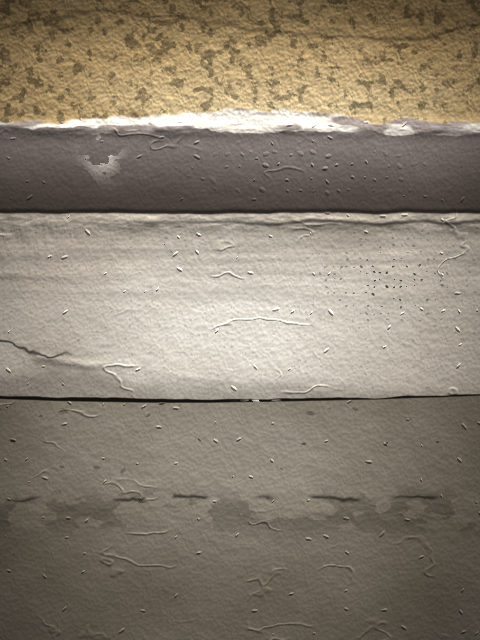
Reproduce this texture procedurally as a WebGL 2 fragment shader.

```glsl
#version 300 es
precision highp float;
// Thickly painted wall: ochre plaster above three worn, glossy bands.
uniform vec2 u_resolution;
out vec4 outColor;

const vec3 OCHRE = vec3(0.63, 0.52, 0.35), CREAM = vec3(0.82, 0.73, 0.56);
const vec3 MAUVE = vec3(0.50, 0.46, 0.44), SHADOW = vec3(0.25, 0.22, 0.20);
const vec3 STONE = vec3(0.60, 0.56, 0.51), PEARL = vec3(0.85, 0.83, 0.78);
const vec3 TAUPE = vec3(0.38, 0.35, 0.30), SHEEN = vec3(0.54, 0.51, 0.46);
const vec3 WHITE = vec3(0.91, 0.88, 0.83), INK = vec3(0.07, 0.06, 0.05);
const float CREST = 0.796, LIP = 0.667, CRACK = 0.374, SEAM = 0.221;
const float GRAIN = 150.0, LIGHT_REACH = 0.0014, VIGNETTE = 0.36;

float hash(vec2 p) {
  p = fract(p * vec2(0.1031, 0.1130));
  p += dot(p, p.yx + 33.33);
  return fract((p.x + p.y) * p.x * 17.0);
}
float noise(vec2 p) {
  vec2 i = floor(p), f = fract(p);
  f = f * f * (3.0 - 2.0 * f);
  return mix(mix(hash(i), hash(i + vec2(1, 0)), f.x),
             mix(hash(i + vec2(0, 1)), hash(i + vec2(1, 1)), f.x), f.y);
}
// Layered noise, centred on zero
float layered(vec2 p) {
  float sum = -0.47, amp = 0.5;
  for (int i = 0; i < 4; i++, amp *= 0.5) {
    sum += amp * noise(p);
    p = mat2(1.6, 1.2, -1.2, 1.6) * p + 7.3;
  }
  return sum;
}
// Distance to the nearest jittered cell centre
float cellular(vec2 p) {
  float best = 2.0;
  for (int k = 0; k < 9; k++) {
    vec2 c = floor(p) + vec2(k % 3 - 1, k / 3 - 1);
    best = min(best, length(c + vec2(hash(c), hash(c + 57.0)) - p));
  }
  return best;
}
// One turned ellipse in some of the cells
float scatter(vec2 p, vec2 size, float chance) {
  vec2 c = floor(p);
  vec2 q = fract(p) - 0.3 - 0.4 * vec2(hash(c + 3.0), hash(c + 19.0));
  float a = 2.0 * hash(c + 41.0) - 1.0;
  q = mat2(cos(a), -sin(a), sin(a), cos(a)) * q / (size * (0.3 + 0.7 * hash(c + 5.0)));
  return step(hash(c + 71.0), chance) * (1.0 - smoothstep(0.6, 1.2, length(q)));
}
float bell(float x, float centre, float width) {
  float t = (x - centre) / width;
  return exp(-t * t);
}
// Height of the paint film
float relief(vec2 p) {
  float ochre = smoothstep(0.80, 0.83, p.y);
  float panel = smoothstep(CRACK, 0.39, p.y) * smoothstep(LIP, 0.65, p.y);
  float h = mix(0.13, 0.27, ochre) * cellular(p * GRAIN + noise(p * 70.0));
  h += mix(0.26, 0.7, ochre) * layered(p * 75.0);
  float ridges = 2.0 * bell(p.y, CREST + 0.004, 0.012) + 0.5 * bell(p.y, 0.2, 0.03)
               + 2.0 * bell(p.y, LIP - 0.014, 0.013);
  h += ridges * (0.47 + layered(p * vec2(18, 55)));
  float fold = p.y + 0.11 * p.x + 0.035 * layered(p * 9.0);
  h += panel * 0.45 * bell(fold, 0.448, 0.006) * smoothstep(0.4, 0.6, noise(p * 11.0));
  float drips = panel * bell(p.x, 0.05, 0.09) * smoothstep(0.57, 0.64, p.y);
  h += drips * 1.3 * layered(p * vec2(60, 18));
  float specks = bell(p.x, 0.48, 0.15) * bell(p.y, 0.73, 0.035);
  h += specks * 0.6 * scatter(p * 52.0, vec2(0.3, 0.17), 0.6);
  // Broken, wandering creases and small flecks
  float crease = bell(layered(p * vec2(8, 15)), 0.02, 0.012);
  h += (1.0 - ochre) * 0.3 * crease * smoothstep(0.52, 0.7, noise(p * 17.0));
  return h + (1.0 - ochre) * 0.4 * scatter(p * 34.0, vec2(0.2, 0.07), 0.22);
}

void main() {
  vec2 p = gl_FragCoord.xy / u_resolution.y;
  float px = 1.0 / u_resolution.y;
  float rough = layered(vec2(p.x * 22.0, 4.0)), blotch = layered(p * vec2(9, 14));
  float crestTop = CREST + 0.013 + 0.022 * bell(p.x, 0.36, 0.17) + 0.02 * rough;
  float crestLow = CREST + 0.004 - 0.014 * p.x + 0.02 * layered(p * vec2(26, 9));
  float lip = LIP + 0.005 * rough;
  float crack = CRACK + 0.05 * pow(abs(p.x - 0.32), 2.0) + 0.003 * rough;

  // Lower wall with a chipped seam
  float glow = bell(p.x, 0.36, 0.27) * bell(p.y, 0.30, 0.13);
  vec3 col = mix(TAUPE, SHEEN, clamp(glow + 0.15 + blotch * 0.6, 0.0, 1.0));
  float torn = smoothstep(0.03, 0.07, layered(p * vec2(22, 34)));
  col *= 1.0 - 0.17 * torn * bell(p.y, 0.2, 0.033);
  float seam = bell(p.y, SEAM + 0.02 * layered(p * 28.0), 0.001 + px);
  col *= 1.0 - 0.5 * seam * smoothstep(0.4, 0.6, noise(p * vec2(24, 3)));
  col *= 1.0 - 0.4 * scatter(p * 24.0, vec2(0.2, 0.1), 0.25) * bell(p.y, 0.31, 0.06);

  // Pale glossy panel with streaks, pits and a side crack
  float shine = bell(p.x, 0.38, 0.27) * bell(p.y, 0.485, 0.14);
  vec3 panel = mix(STONE, PEARL, clamp(shine * 1.05 + blotch * 0.45, 0.0, 1.0));
  panel *= 1.0 + 0.4 * layered(p * vec2(5, 120)) * bell(p.y, 0.58, 0.05);
  panel *= 1.0 - 0.2 * smoothstep(0.45, 0.4, p.y + 0.08 * p.x + 0.08 * blotch);
  float pitted = 0.15 + bell(p.x, 0.61, 0.08) * bell(p.y, 0.56, 0.05)
               + bell(p.x, 0.24, 0.03) * bell(p.y, 0.615, 0.01);
  panel *= 1.0 - 0.6 * min(1.0, pitted) * scatter(p * 95.0, vec2(0.3, 0.2), 0.4);
  float split = p.y + 0.25 * p.x - 0.06 * layered(p * 18.0);
  panel *= 1.0 - 0.6 * bell(split, 0.472, 0.001 + px) * smoothstep(0.13, 0.08, p.x);
  float roll = bell(p.y, lip - 0.016 + 0.02 * layered(p * vec2(14, 3)), 0.003);
  panel *= 1.0 - 0.5 * roll * smoothstep(0.1, 0.45, p.x);
  col = mix(col, panel, smoothstep(-px, px, p.y - crack));

  // Mauve band, white crest and ochre plaster
  float rise = smoothstep(LIP, CREST, p.y + 0.02 * blotch);
  vec3 mauve = mix(SHADOW, MAUVE, rise * 0.9 + 0.15 * bell(p.x, 0.5, 0.25));
  float chips = smoothstep(0.03, 0.06, layered(p * vec2(45, 65)));
  mauve = mix(mauve, WHITE, 0.8 * chips * bell(p.x, 0.16, 0.025) * bell(p.y, 0.76, 0.03));
  col = mix(col, mauve, smoothstep(-px, px, p.y - lip));
  col *= 1.0 - 0.5 * bell(p.y, lip + 0.003, 0.004);
  float bare = smoothstep(0.4, 0.6, noise(p * vec2(24, 90)) + 0.3 * bell(p.x, 0.3, 0.2));
  col = mix(col, mix(MAUVE * 1.2, WHITE, bare), smoothstep(-px, px, p.y - crestLow));
  float warm = bell(p.x, 0.42, 0.3) * bell(p.y, 0.82, 0.08);
  vec3 ochre = mix(OCHRE, CREAM, clamp(warm + 0.1 + blotch * 0.5, 0.0, 1.0));
  ochre *= 1.0 - 0.3 * smoothstep(0.05, 0.2, layered(p * 85.0));
  ochre *= 1.0 - 0.25 * bell(p.y - 0.02 * sin(p.x * 9.0) - 0.04 * blotch, 0.957, 0.003);
  ochre *= 1.0 - 0.3 * smoothstep(0.9, 1.0, p.y);
  col = mix(col, ochre, smoothstep(-0.003, 0.003, p.y - crestTop));
  col = mix(col, OCHRE * 0.6, 0.85 * bell(p.x, 0.21, 0.012) * bell(p.y, 0.821, 0.006));

  // Light from above, the open crack and darkened corners
  vec2 up = vec2(0.3, 1.0) * LIGHT_REACH;
  col *= 1.0 + clamp(1.15 * (relief(p - up) - relief(p + up)), -0.5, 0.5);
  float gap = 0.0012 + 0.002 * bell(p.x, 0.2, 0.25) + 0.002 * rough;
  col = mix(col, INK, 1.0 - smoothstep(gap - px, gap + px, abs(p.y - crack)));
  float flake = bell(p.x, 0.41, 0.025) * bell(p.y, crack, 0.002);
  col = mix(col, WHITE, flake * smoothstep(0.45, 0.6, noise(p * vec2(110, 200))));
  vec2 v = (p - vec2(0.375, 0.52)) * vec2(2.67, 2.0);
  outColor = vec4(col * (1.06 - VIGNETTE * smoothstep(0.35, 2.0, dot(v, v))), 1.0);
}
```
